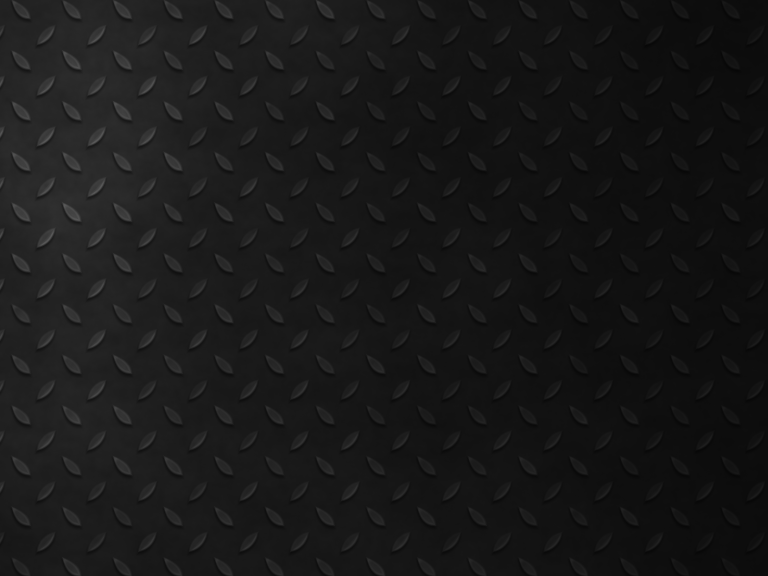
This texture is drawn by a WebGL 2 fragment shader. Its source:

```glsl
#version 300 es
precision highp float;

uniform vec2 u_resolution;
out vec4 fragColor;

#define PERIOD 0.088
#define ORIGIN vec2(0.0799, 0.9392)
#define LUG_LENGTH 0.245
#define LUG_WIDTH 0.092
#define LUG_GAIN 1.5
#define RIM_GAIN 0.33
#define SHADOW_DEPTH 0.5
#define GRAIN 0.16
#define PLATE_MID 0.086
#define PLATE_DARK 0.050
#define GLOW 0.078

float hash(vec2 p) {
    vec3 h = fract(vec3(p.xyx) * 0.1031);
    h += dot(h, h.yzx + 33.33);
    return fract((h.x + h.y) * h.z);
}

float noise(vec2 p) {
    vec2 i = floor(p), f = fract(p);
    f = f * f * (3.0 - 2.0 * f);
    float low = mix(hash(i), hash(i + vec2(1, 0)), f.x);
    float high = mix(hash(i + vec2(0, 1)), hash(i + vec2(1, 1)), f.x);
    return mix(low, high, f.y);
}

float fbm(vec2 p) {
    float sum = 0.0, amplitude = 0.5;
    for (int i = 0; i < 5; i++) {
        sum += amplitude * noise(p);
        p = mat2(0.8, 0.6, -0.6, 0.8) * p * 2.03 + 17.0;
        amplitude *= 0.5;
    }
    return sum;
}

// Lens with rounded tips; taper widens its far end and bends its spine
float lugDistance(vec2 q, vec2 axis, float taper) {
    float along = dot(q, axis);
    float across = dot(q, vec2(-axis.y, axis.x));
    float t = clamp(along / LUG_LENGTH, -1.5, 1.5);
    across = (across - taper * 0.05 * (t * t - 0.3)) / (1.0 + taper * t);
    float rounding = 0.025;
    float w = LUG_WIDTH - rounding, l = LUG_LENGTH - rounding;
    float radius = (l * l + w * w) / (2.0 * w);
    return length(vec2(abs(across) + radius - w, along)) - radius - rounding;
}

// Uneven light over the plate: bright left side, dim right side
float plateLight(vec2 uv, vec2 p) {
    float light = mix(PLATE_MID, PLATE_DARK, smoothstep(0.45, 1.0, uv.x));
    vec2 leftGlow = (uv - vec2(0.09, 0.68)) / vec2(0.18, 0.50);
    vec2 topGlow = (uv - vec2(0.38, 1.0)) / vec2(0.12, 0.14);
    light += GLOW * exp(-dot(leftGlow, leftGlow));
    light += 0.025 * exp(-dot(topGlow, topGlow));
    return light * (0.78 + 0.45 * fbm(p * 4.0 + 3.0));
}

void main() {
    vec2 uv = gl_FragCoord.xy / u_resolution;
    vec2 p = gl_FragCoord.xy / u_resolution.y;
    float edge = max(1.0 / (u_resolution.y * PERIOD), 0.022);

    // Plate with fine grain and faint smears
    float grain = fbm(p * 75.0) - 0.48;
    float smear = fbm(p * vec2(16.0, 34.0) + 9.0) - 0.48;
    float tone = 1.0 + GRAIN * (grain + 1.2 * smear);

    // Two interleaved grids of raised lugs, leaning opposite ways
    for (int k = 0; k < 2; k++) {
        float kind = float(k);
        vec2 grid = (p - ORIGIN) / PERIOD + 0.5 * kind + 0.5;
        vec2 cell = floor(grid);
        vec2 q = fract(grid) - 0.5;
        vec2 axis = normalize(mix(vec2(0.68, 0.73), vec2(0.70, -0.71), kind));
        float taper = 0.28 * kind;
        float wear = hash(cell + 41.0 * kind + 100.0);

        float d = lugDistance(q, axis, taper);
        float shadowDistance = lugDistance(q + vec2(0.008, 0.05), axis, taper);
        float litDistance = lugDistance(q + vec2(-0.025, 0.03), axis, taper);
        float body = 1.0 - smoothstep(-edge, edge, d);
        float shadow = 1.0 - smoothstep(-0.05, 0.055, shadowDistance);
        tone *= 1.0 - SHADOW_DEPTH * shadow;

        // Face: soft rim, slope toward the light, scuffed top
        float rim = 1.0 - smoothstep(0.0, 0.028, abs(d + 0.03));
        float slope = clamp((d - litDistance) / 0.04, -1.0, 1.0);
        vec2 nubOffset = (q + axis * 0.19) / 0.05;
        float nub = kind * exp(-dot(nubOffset, nubOffset));
        float face = LUG_GAIN + 0.2 * (wear - 0.5) + 0.3 * grain;
        face += RIM_GAIN * rim * (0.55 + 0.45 * slope) * (0.7 + 0.6 * wear);
        face += 0.16 * slope + 0.4 * nub;
        tone = mix(tone, face, body);
    }

    fragColor = vec4(vec3(plateLight(uv, p) * tone), 1.0);
}
```
